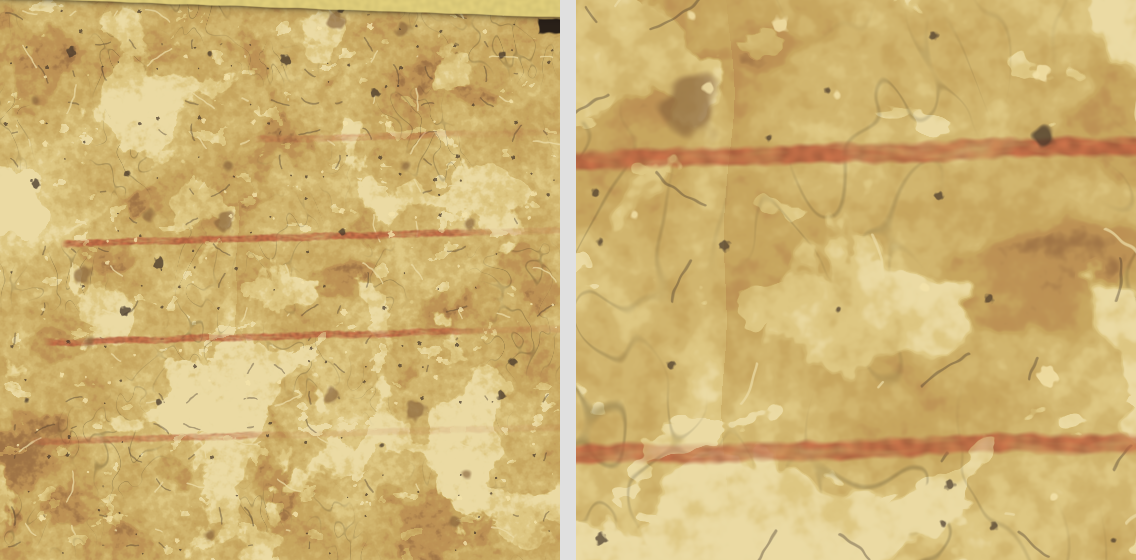
Left: the whole. Right: its middle third, enlarged.
Reproduce this texture procedurally as a Shadertoy shader.

```glsl
// Flaking, varnished old parchment with faded red ruled lines and a pale top edge.

const vec3 UMBER  = vec3(0.62, 0.45, 0.27);
const vec3 BROWN  = vec3(0.74, 0.57, 0.33);
const vec3 OCHRE  = vec3(0.78, 0.65, 0.37);
const vec3 HONEY  = vec3(0.82, 0.71, 0.43);
const vec3 STRAW  = vec3(0.87, 0.78, 0.51);
const vec3 CREAM  = vec3(0.92, 0.855, 0.64);
const vec3 RED    = vec3(0.74, 0.40, 0.26);
const vec3 SOOT   = vec3(0.27, 0.21, 0.16);
const vec3 BORDER = vec3(0.86, 0.79, 0.47);

const float TONE_SHIFT   = -0.16;
const float GRAIN        = 0.85;
const float FLAKE_LIFT   = 1.25;
const float STAIN_DEPTH  = 1.15;
const float LINE_TOP     = 0.738;   // height of the first ruled line at x = 0
const float LINE_SPACING = 0.176;
const float LINE_SLOPE   = 0.027;
const float LINE_HALF    = 0.0052;
const vec4  LINE_INK     = vec4(0.40, 0.92, 0.88, 0.58);
const vec4  LINE_START   = vec4(0.46, 0.115, 0.085, 0.06);
const vec4  LINE_FADE    = vec4(0.75, 0.78, 0.76, 0.40);

vec3 hash3(vec2 p) {
    vec3 q = fract(p.xyx * vec3(0.1031, 0.1030, 0.0973));
    q += dot(q, q.yxz + 33.33);
    return fract((q.xxy + q.yzz) * q.zyx);
}

vec2 gradient(vec2 cell) {
    float a = 6.2832 * hash3(cell).x;
    return vec2(cos(a), sin(a));
}

float noise(vec2 p) {
    vec2 i = floor(p), f = fract(p);
    vec2 u = f * f * f * (f * (f * 6.0 - 15.0) + 10.0);
    vec2 e = vec2(1.0, 0.0);
    float low  = mix(dot(gradient(i), f), dot(gradient(i + e), f - e), u.x);
    float high = mix(dot(gradient(i + e.yx), f - e.yx), dot(gradient(i + 1.0), f - 1.0), u.x);
    return mix(low, high, u.y);
}

float fbm(vec2 p, int octaves) {
    float sum = 0.0, amp = 1.0;
    for (int i = 0; i < octaves; i++) {
        sum += amp * noise(p);
        p = mat2(1.6, 1.2, -1.2, 1.6) * p + 17.3;
        amp *= 0.5;
    }
    return sum;
}

float blob(vec2 p, vec2 centre, vec2 radius) {
    vec2 d = (p - centre) / radius;
    return exp(-dot(d, d));
}

// Ragged round spots, at most one per cell of a jittered grid
float spots(vec2 p, float cells, float chance, float radius, float soft) {
    vec2 q = p * cells, id = floor(q);
    vec3 h = hash3(id + cells * 3.7);
    float r = radius * cells * mix(0.35, 1.0, h.z * h.z);
    float d = length(fract(q) - mix(vec2(0.3), vec2(0.7), h.xy));
    d += 0.7 * r * noise(p / radius * 1.3);
    float w = soft * cells;
    return step(hash3(id + 71.0).x, chance) * (1.0 - smoothstep(r - w, r + w, d));
}

// Short bent hairlines
float scratches(vec2 p, float cells, float chance, float px) {
    vec2 q = p * cells, id = floor(q);
    vec3 h = hash3(id + cells * 5.1);
    float a = 3.1416 * h.x;
    vec2 d = mat2(cos(a), sin(a), -sin(a), cos(a)) * (fract(q) - 0.5);
    d.y += (h.y - 0.5) * 2.0 * d.x * d.x + 0.03 * noise(q * 6.0);
    float dist = length(vec2(max(abs(d.x) - 0.36 * h.z, 0.0), d.y)) / cells;
    return step(hash3(id + 29.0).y, chance) * (1.0 - smoothstep(0.0003, 0.0007 + px, dist));
}

vec3 parchment(float t) {
    vec3 c = mix(UMBER, BROWN, smoothstep(0.01, 0.06, t));
    c = mix(c, OCHRE, smoothstep(0.06, 0.235, t));
    c = mix(c, HONEY, smoothstep(0.235, 0.53, t));
    c = mix(c, STRAW, smoothstep(0.53, 0.80, t));
    return mix(c, CREAM, smoothstep(0.80, 0.95, t));
}

void mainImage(out vec4 fragColor, in vec2 fragCoord) {
    vec2 uv = fragCoord / iResolution.xy;
    float px = 1.0 / iResolution.y;
    vec2 warp = vec2(noise(uv * 11.0), noise(uv * 11.0 + 40.0));
    vec2 p = uv + 0.018 * warp;

    // Broad light and dark regions, with one torn diagonal edge
    float torn = dot(uv - vec2(0.115, 0.575), vec2(-0.534, 0.845)) + 0.012 * fbm(uv * 16.0, 3);
    float bare = blob(uv, vec2(0.12, 0.66), vec2(0.26, 0.17)) * smoothstep(-0.006, 0.006, torn);
    float pale = blob(uv, vec2(0.68, 0.23), vec2(0.32, 0.11)) + blob(uv, vec2(0.40, 0.31), vec2(0.09, 0.22));
    float dark = blob(uv, vec2(0.04, 0.90), vec2(0.16, 0.16)) + blob(uv, vec2(0.08, 0.12), vec2(0.22, 0.14))
               + blob(uv, vec2(0.85, 0.04), vec2(0.38, 0.07)) + 0.5 * blob(uv, vec2(0.75, 0.88), vec2(0.40, 0.20));

    // Flakes, chips and stains with crisp ragged borders
    float patches = fbm(p * 5.5 + 3.0, 6) + 0.32 * pale + 0.30 * bare - 0.12 * dark;
    float flake = smoothstep(0.25, 0.31, patches);
    float chips = smoothstep(0.40, 0.44, fbm(p * vec2(17.0, 23.0) + 9.0, 4) + 0.08 * pale);
    float stain = smoothstep(0.24, 0.42, fbm(p * 7.0 + 61.0, 5) + 0.26 * dark - 0.25 * bare);

    float tone = TONE_SHIFT + 0.9 * fbm(uv * 2.6 + 5.0, 3) + 1.2 * fbm(p * vec2(9.0, 13.0), 5);
    tone += GRAIN * fbm(uv * 62.0, 3) + 0.45 * pale + 0.9 * bare - 0.35 * dark;
    tone += FLAKE_LIFT * max(flake, chips) - STAIN_DEPTH * stain * (1.0 - flake);

    // Vertical crease
    float fold = uv.x - 0.422 - 0.012 * noise(uv * 9.0);
    float foldSpan = smoothstep(0.36, 0.44, uv.y) * (1.0 - smoothstep(0.60, 0.70, uv.y));
    tone += foldSpan * (0.7 * blob(uv, vec2(uv.x - fold - 0.012, uv.y), vec2(0.012)) - 0.7 * exp(-abs(fold) * 55.0) * step(0.0, fold));
    vec3 col = parchment(1.0 / (1.0 + exp(-1.7 * tone)));

    // Crackle and hairlines
    float ridge = abs(noise(p * vec2(34.0, 20.0) + 0.6 * warp));
    float crackle = (1.0 - smoothstep(0.0, 0.055, ridge)) * smoothstep(0.0, 0.35, noise(uv * 7.0 + 80.0));
    col *= 1.0 - 0.16 * crackle * (1.0 - flake);
    col = mix(col, SOOT, 0.38 * scratches(uv, 19.0, 0.28, px));
    col = mix(col, CREAM, 0.75 * scratches(uv + 0.37, 13.0, 0.35, px));

    // Ruled lines, worn along their length
    for (int i = 0; i < 4; i++) {
        float y = LINE_TOP - float(i) * LINE_SPACING + LINE_SLOPE * uv.x;
        float d = abs(uv.y - y + 0.003 * noise(uv * 14.0)) + 0.002 * noise(uv * 95.0);
        float ink = LINE_INK[i] * (1.0 - smoothstep(LINE_HALF - 0.002, LINE_HALF + 0.0015 + px, d));
        ink *= smoothstep(LINE_START[i] - 0.01, LINE_START[i] + 0.01, uv.x);
        ink *= 1.0 - 0.75 * smoothstep(LINE_FADE[i], LINE_FADE[i] + 0.12, uv.x);
        ink *= clamp(0.85 + 0.8 * fbm(uv * vec2(22.0, 75.0), 3), 0.0, 1.0) * (1.0 - 0.55 * chips);
        col = mix(col, RED * (0.97 + 0.2 * noise(uv * 130.0)), ink);
    }

    // Dirt specks and larger blemishes
    col = mix(col, UMBER * 0.85, 0.65 * spots(uv, 9.0, 0.22, 0.019, 0.005));
    col = mix(col, SOOT, 0.75 * spots(uv + 0.21, 13.0, 0.10, 0.010, 0.002));
    col = mix(col, SOOT, 0.70 * spots(uv, 30.0, 0.16, 0.0036, 0.0010));
    col = mix(col, CREAM * 1.04, 0.8 * spots(uv + 0.53, 24.0, 0.10, 0.006, 0.001));

    // Pale border above a shadowed edge, with a dark corner mark
    float edge = uv.y - (1.003 - 0.035 * uv.x) - 0.002 * noise(uv * 18.0);
    vec2 corner = abs(uv - vec2(0.985, 0.953)) - vec2(0.022, 0.012);
    col = mix(col, SOOT * 0.6, 1.0 - smoothstep(-0.002, 0.003, max(corner.x, corner.y) + 0.004 * noise(uv * 60.0)));
    col *= 1.0 - 0.40 * exp(-abs(edge) * 220.0);
    col = mix(col, BORDER * (1.0 + 0.06 * noise(uv * 80.0)), smoothstep(-0.001, 0.001 + px, edge));

    fragColor = vec4(col, 1.0);
}
```
